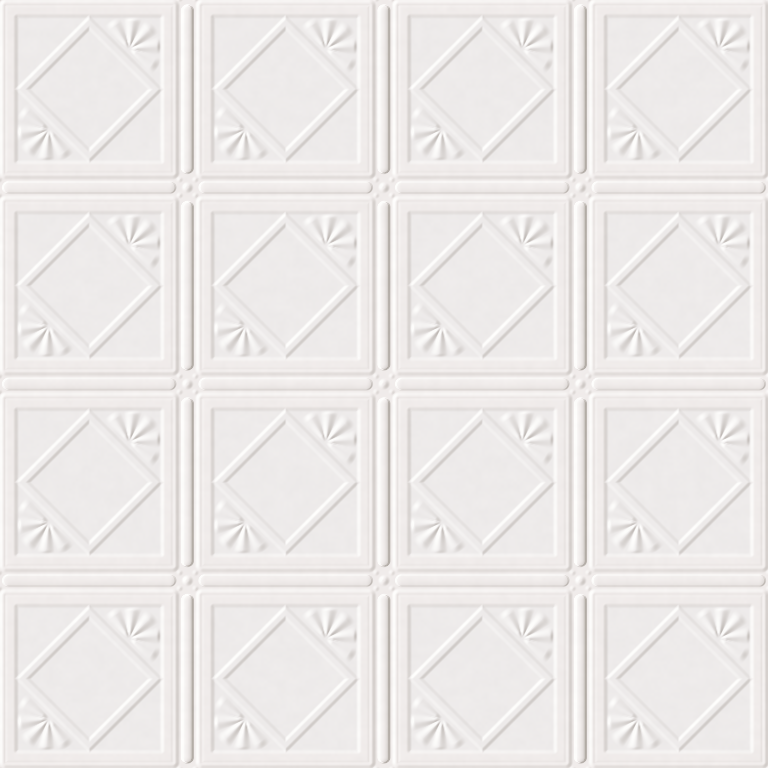
A three.js fragment shader for this pattern:

```glsl
// Pressed white ceiling tiles: raised plates with a diamond and two corner fans, divided by beads.
varying vec2 vUv;

const float PITCH = 0.2559;      // tile size in canvas units
const float PLATE = 0.449;       // half sizes, in tile units
const float PANEL = 0.372;
const vec2 LIGHT = vec2(0.88, -0.46);
const vec3 BASE = vec3(0.935, 0.922, 0.918);
const vec3 SHINE = vec3(0.992, 0.990, 0.984);
const vec3 SHADOW = vec3(0.715, 0.690, 0.670);

float hash(vec2 p) {
  return fract(sin(dot(p, vec2(127.1, 311.7))) * 4375.85);
}

float noise(vec2 p) {
  vec2 i = floor(p), f = fract(p);
  f = f * f * (3.0 - 2.0 * f);
  return mix(mix(hash(i), hash(i + vec2(1.0, 0.0)), f.x),
             mix(hash(i + vec2(0.0, 1.0)), hash(i + 1.0), f.x), f.y);
}

// 1 inside a shape, falling to 0 over a bevel around its edge
float bevel(float d, float width) {
  return 1.0 - smoothstep(-width, width, d);
}

float roundBox(vec2 p, float halfSize, float radius) {
  vec2 q = abs(p) - halfSize + radius;
  return length(max(q, 0.0)) + min(max(q.x, q.y), 0.0) - radius;
}

// Rounded rod along y that stops short of the crossing at the origin
float bead(vec2 p, float gap, float radius) {
  float d = length(vec2(p.x, max(gap - abs(p.y), 0.0))) / radius;
  return sqrt(max(1.0 - d * d, 0.0)) * bevel(d - 0.9, 0.1);
}

// Five tapered petals spreading towards a corner of the panel
float fan(vec2 c) {
  vec2 p = (c.x + c.y < 0.0 ? -c : c) - 0.205;
  float r = length(p);
  float spacing = 0.68;
  float a = atan(p.y - p.x, p.x + p.y);
  float k = clamp(floor(a / spacing + 0.5), -2.0, 2.0);
  float side = abs(a - k * spacing) * r;
  float ridge = 1.0 - smoothstep(0.0, 0.008 + 0.26 * r, side);
  float reach = smoothstep(0.005, 0.04, r) * bevel(r - 0.155, 0.018);
  return ridge * reach * bevel(roundBox(c, PANEL - 0.014, 0.0), 0.01);
}

// Relief of one tile; p is in tile units with bead crossings at integers
float relief(vec2 p) {
  vec2 c = fract(p) - 0.5;
  vec2 g = fract(p + 0.5) - 0.5;
  float plate = roundBox(c, PLATE, 0.025);
  float h = 0.011 * bevel(plate, 0.012);
  h -= 0.003 * bevel(abs(plate + 0.023) - 0.003, 0.010);
  h -= 0.010 * bevel(roundBox(c, PANEL, 0.008), 0.013);

  // Diamond strip and fans
  float diamond = (abs(c.x) + abs(c.y)) * 0.7071;
  h += 0.010 * bevel(abs(diamond - 0.239) - 0.020, 0.011);
  h += 0.014 * fan(c) * smoothstep(0.255, 0.285, diamond);

  // Beads and the pearl where they cross
  h += 0.021 * bead(g, 0.100, 0.031);
  h += 0.012 * bead(g.yx, 0.090, 0.033);
  h += 0.013 * bevel(length(g) - 0.017, 0.013);
  h += 0.006 * bevel(length(abs(g) - 0.040) - 0.008, 0.010);
  return h;
}

void main() {
  vec2 p = (vUv - 0.5) / PITCH;
  vec2 e = vec2(0.005, 0.0);
  vec2 slope = vec2(relief(p + e.xy) - relief(p - e.xy),
                    relief(p + e.yx) - relief(p - e.yx)) / (2.0 * e.x);
  float lit = dot(slope, LIGHT);

  // Panel faces are a touch cooler and darker than the plate
  vec2 c = fract(p) - 0.5;
  float panel = bevel(roundBox(c, PANEL, 0.0), 0.012);
  vec3 color = BASE + mix(vec3(0.006, 0.002, 0.001), vec3(-0.004, -0.002, 0.0), panel);

  // Light and shade on the relief
  color = mix(color, SHINE, clamp(lit * 1.7, 0.0, 1.0));
  color = mix(color, SHADOW, clamp(-lit * 0.85, 0.0, 1.0));

  // Seam beside each vertical bead, stronger on every other column
  vec2 g = fract(p + 0.5) - 0.5;
  float strength = mix(0.22, 0.38, mod(floor(p.x + 0.5), 2.0));
  float seam = bevel(abs(g.x - 0.024) - 0.004, 0.009) * smoothstep(0.07, 0.10, abs(g.y));
  color = mix(color, vec3(0.66, 0.64, 0.59), seam * strength);

  // Faint mottling of the paint
  color += 0.010 * (noise(vUv * 90.0) - 0.5) + 0.006 * (noise(vUv * 240.0) - 0.5);
  gl_FragColor = vec4(clamp(color, 0.0, 1.0), 1.0);
}
```
